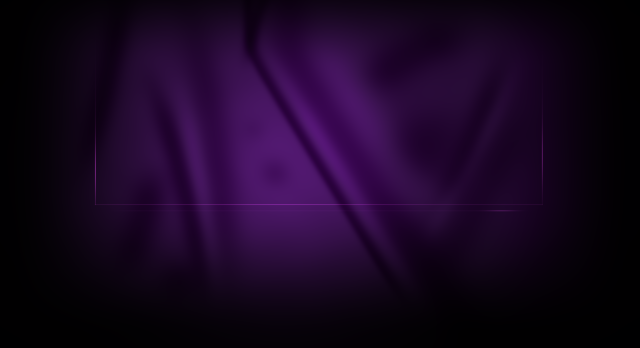
Reproduce this background procedurally as a Shadertoy shader.

```glsl
// Draped violet satin in a dark vignette, crossed by a thin glowing frame.
#define DESIGN_ASPECT 1.846
#define CLOTH_LIGHT 0.195
#define CENTRE_LIGHT 0.225
#define FOLD_SLOPE 0.62
#define FRAME_LEFT 0.275
#define FRAME_RIGHT 1.564
#define FRAME_BASE 0.412
#define LINE_WIDTH 0.0014
#define DEEP_VIOLET vec3(0.69, 0.02, 1.0)
#define SILK_VIOLET vec3(0.73, 0.225, 1.0)
#define FRAME_GLOW vec3(0.55, 0.17, 0.55)

float bell(float x, float width) {
    x /= width;
    return exp(-x * x);
}

float spot(vec2 p, vec2 centre, float radius) {
    return bell(length(p - centre), radius);
}

// Soft bowed stroke from a to b; positive bow bulges to the left of its direction.
float stroke(vec2 p, vec2 a, vec2 b, float bow, float width) {
    vec2 axis = b - a;
    float len = length(axis);
    axis /= len;
    vec2 local = vec2(dot(p - a, axis), dot(p - a, vec2(-axis.y, axis.x)));
    float t = clamp(local.x / len, 0.0, 1.0);
    float ends = smoothstep(0.0, 0.35, t) * smoothstep(1.0, 0.65, t);
    return bell(local.y - bow * 4.0 * t * (1.0 - t), width) * ends;
}

// Signed distance from the long diagonal crease, positive on its right.
float creaseDistance(vec2 p) {
    float drop = 0.856 - p.y;
    float bent = 0.5 * (drop + sqrt(drop * drop + 0.0012));
    return 0.85 * (p.x - 0.714 - FOLD_SLOPE * bent);
}

float diagonalFold(vec2 p) {
    float s = creaseDistance(p);
    float lower = smoothstep(0.95, 0.6, p.y);
    float ends = smoothstep(0.08, 0.25, p.y);
    float shade = 1.0 - 0.42 * ends * bell(s, s < 0.0 ? 0.014 : 0.021);
    shade *= 1.0 + 0.2 * lower * ends * bell(s - 0.046, 0.024);
    shade *= 1.0 - 0.2 * bell(s - 0.1, 0.05);
    shade *= 1.0 + 0.24 * bell(s - 0.19, 0.065) * smoothstep(0.3, 0.55, p.y) * smoothstep(1.0, 0.75, p.y);
    return shade * (1.0 - 0.3 * bell(s - 0.13, 0.07) * smoothstep(0.5, 0.25, p.y));
}

float leftFolds(vec2 p) {
    float shade = 1.0 - 0.42 * stroke(p, vec2(0.40, 0.86), vec2(0.60, 0.06), 0.03, 0.034);
    shade *= 1.0 + 0.25 * stroke(p, vec2(0.50, 0.84), vec2(0.635, 0.06), 0.012, 0.03);
    shade *= 1.0 - 0.28 * stroke(p, vec2(0.50, 1.12), vec2(0.65, 0.06), 0.045, 0.055);
    shade *= 1.0 - 0.45 * stroke(p, vec2(0.37, 1.15), vec2(0.21, 0.42), 0.02, 0.04);
    shade *= 1.0 - 0.38 * stroke(p, vec2(0.46, 0.56), vec2(0.34, 0.17), 0.01, 0.055);
    return shade * (1.0 - 0.3 * spot(p, vec2(0.517, 0.195), 0.06));
}

float rightFolds(vec2 p) {
    float shade = 1.0 - 0.38 * stroke(p, vec2(1.0, 0.71), vec2(1.40, 0.94), 0.02, 0.07);
    shade *= 1.0 - 0.38 * spot(p, vec2(1.22, 0.58), 0.12);
    shade *= 1.0 - 0.35 * stroke(p, vec2(1.47, 0.90), vec2(1.24, 0.31), 0.01, 0.042);
    shade *= 1.0 + 0.3 * stroke(p, vec2(1.52, 0.87), vec2(1.20, 0.26), 0.012, 0.026);
    return shade * (1.0 - 0.3 * stroke(p, vec2(1.54, 0.76), vec2(1.23, 0.14), 0.01, 0.06));
}

// Rectangular falloff, a pool of light near the centre and a faint wide haze.
float stageLight(vec2 p) {
    float sides = smoothstep(0.03, 0.5, p.x) * smoothstep(1.82, 1.34, p.x);
    float ends = smoothstep(0.04, 0.46, p.y) * smoothstep(1.08, 0.80, p.y);
    float pool = bell(length((p - vec2(0.82, 0.53)) / vec2(0.34, 0.34)), 1.0);
    float haze = bell(length((p - vec2(0.92, 0.52)) / vec2(0.85, 0.46)), 1.0);
    return CLOTH_LIGHT * sides * ends + CENTRE_LIGHT * pool + 0.022 * haze;
}

float thinLine(float d) {
    return bell(d, max(LINE_WIDTH, 0.45 / iResolution.y));
}

float frameLight(vec2 p) {
    float inside = smoothstep(FRAME_LEFT - 0.003, FRAME_LEFT, p.x)
                 * smoothstep(FRAME_RIGHT + 0.003, FRAME_RIGHT, p.x);
    float above = smoothstep(FRAME_BASE - 0.003, FRAME_BASE, p.y);
    float glow = thinLine(p.y - FRAME_BASE) * inside * (0.10 + 0.22 * bell(p.x - 0.82, 0.34));
    glow += thinLine(p.x - FRAME_LEFT) * above * (0.52 * bell(p.y - 0.51, 0.08) + 0.14 * bell(p.y - 0.55, 0.18));
    glow += thinLine(p.x - FRAME_RIGHT) * above * (0.42 * bell(p.y - 0.55, 0.08) + 0.12 * bell(p.y - 0.57, 0.17));
    float second = 0.07 * smoothstep(0.3, 0.4, p.x) * smoothstep(1.53, 1.45, p.x);
    return glow + thinLine(p.y - 0.394) * (second + 0.4 * bell(p.x - 1.445, 0.04));
}

void mainImage(out vec4 fragColor, in vec2 fragCoord) {
    vec2 p = fragCoord / iResolution.xy * vec2(DESIGN_ASPECT, 1.0);

    // Cloth relief with small dents and a faint uneven sheen.
    float relief = diagonalFold(p) * leftFolds(p) * rightFolds(p);
    relief *= 1.0 - 0.35 * stroke(p, vec2(0.81, 1.12), vec2(0.70, 0.78), -0.012, 0.02);
    relief *= 1.0 - 0.17 * spot(p, vec2(0.793, 0.502), 0.045);
    relief *= 1.0 - 0.08 * spot(p, vec2(0.733, 0.627), 0.035);
    relief *= 1.0 + 0.015 * sin(p.x * 31.0 + 2.0 * sin(p.y * 13.0)) * sin(p.y * 23.0 + p.x * 9.0);

    // Valleys, the crease flank and the far right turn saturated.
    float silk = smoothstep(0.5, 1.05, relief);
    silk *= 1.0 - 0.6 * bell(creaseDistance(p) - 0.1, 0.05);
    silk *= 1.0 - 0.7 * smoothstep(1.38, 1.56, p.x);
    vec3 colour = mix(DEEP_VIOLET, SILK_VIOLET, silk) * stageLight(p) * relief;
    colour += FRAME_GLOW * frameLight(p);
    fragColor = vec4(colour, 1.0);
}
```
